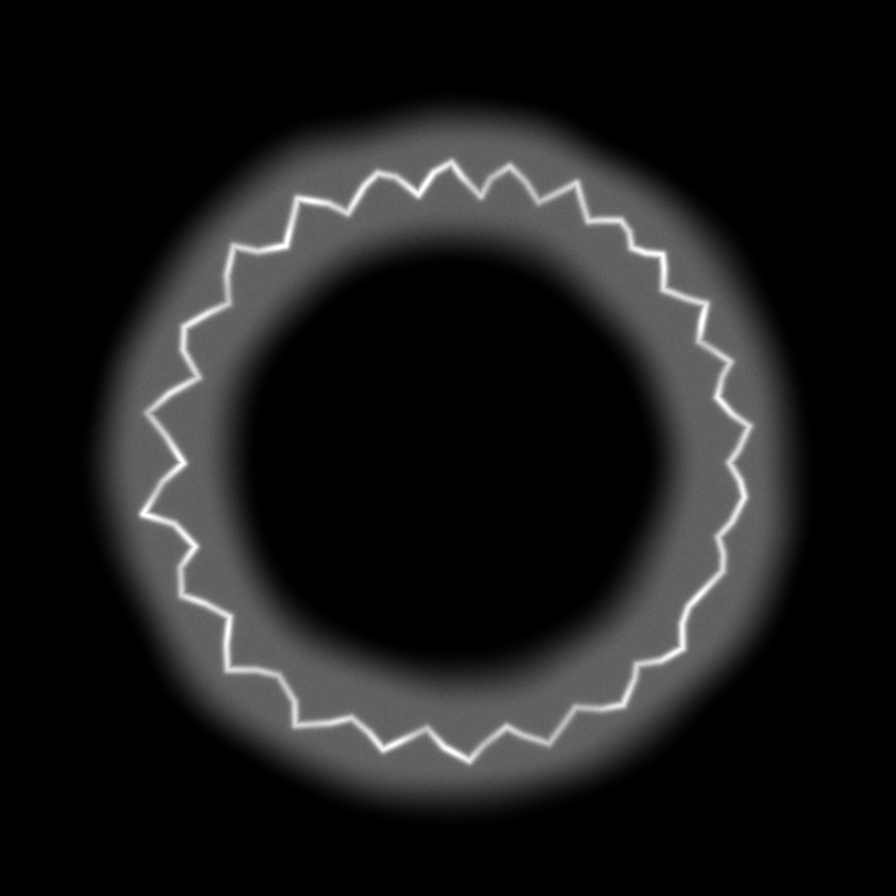
Give the GLSL for this background, as a WebGL 1 fragment shader.

```glsl
precision highp float;
// A jagged white ring of light inside a soft grey halo on black.
uniform vec2 u_resolution;

#define CENTER vec2(0.5026, 0.4857)
#define RING_RADIUS 0.3203
#define TOOTH_HEIGHT 0.0150
#define LINE_WIDTH 0.0046
#define HALO_GREY 0.38
#define HALO_INNER vec2(0.212, 0.281)
#define HALO_OUTER vec2(0.347, 0.412)
#define HALO_WOBBLE 0.016
#define GRAIN 0.022

const float TAU = 6.283185;
const float VERTICES = 96.0; // four per tooth: peak, slope, valley, slope

float hash(vec2 p) {
  vec3 q = fract(p.xyx * vec3(0.1031, 0.1030, 0.0973));
  q += dot(q, q.yzx + 33.33);
  return fract((q.x + q.y) * q.z);
}

float valueNoise(vec2 p) {
  vec2 cell = floor(p);
  vec2 f = fract(p);
  f = f * f * (3.0 - 2.0 * f);
  float low = mix(hash(cell), hash(cell + vec2(1.0, 0.0)), f.x);
  float high = mix(hash(cell + vec2(0.0, 1.0)), hash(cell + vec2(1.0)), f.x);
  return mix(low, high, f.y);
}

// Corner of the jagged ring, counted clockwise, relative to its center
vec2 ringVertex(float index) {
  float id = mod(index, VERTICES);
  float even = radians(15.0) - id * TAU / VERTICES;
  // Uneven tooth spacing around the ring
  float angle = even - 0.05 + 0.19 * cos(even + 0.785)
              + 0.04 * cos(2.0 * even + 5.48);
  angle += 0.034 * (hash(vec2(id, 3.0)) - 0.5);
  // Taller teeth on the left side
  float height = TOOTH_HEIGHT * (1.0 + 0.35 * cos(angle - 2.9));
  height *= 0.75 + 0.5 * hash(vec2(id, 11.0));
  float radius = RING_RADIUS + height * cos(id * TAU / 4.0);
  radius += 0.009 * (hash(vec2(id, 19.0)) - 0.5);
  return radius * vec2(cos(angle), sin(angle));
}

float segmentDistance(vec2 p, vec2 a, vec2 b) {
  vec2 edge = b - a;
  float t = clamp(dot(p - a, edge) / dot(edge, edge), 0.0, 1.0);
  return length(p - a - edge * t);
}

float ringDistance(vec2 p) {
  float nearest = 1.0;
  vec2 previous = ringVertex(0.0);
  for (int i = 1; i <= 96; i++) {
    vec2 next = ringVertex(float(i));
    nearest = min(nearest, segmentDistance(p, previous, next));
    previous = next;
  }
  return nearest;
}

void main() {
  vec2 uv = (gl_FragCoord.xy - 0.5 * u_resolution)
          / min(u_resolution.x, u_resolution.y) + 0.5;
  vec2 p = uv - CENTER;
  float radius = length(p);

  // Halo with a gently uneven outline
  float bent = radius + HALO_WOBBLE * (valueNoise(p * 11.0 + 40.0) - 0.5);
  float halo = smoothstep(HALO_INNER.x, HALO_INNER.y, bent)
             * (1.0 - smoothstep(HALO_OUTER.x, HALO_OUTER.y, bent));

  // Fine grain, strongest where the halo fades
  float grain = hash(floor(uv * 512.0) + 7.0) - 0.5;
  float light = HALO_GREY * halo + GRAIN * grain * sqrt(halo);

  // Bright line, with a core that varies along its length
  if (abs(radius - RING_RADIUS) < 0.07) {
    float d = ringDistance(p) / LINE_WIDTH;
    float core = 0.30 + 0.34 * valueNoise(p * 32.0 + 90.0);
    light += core * exp(-d * d) + 0.03 * exp(-0.2 * d * d);
  }

  gl_FragColor = vec4(vec3(clamp(light, 0.0, 1.0)), 1.0);
}
```
